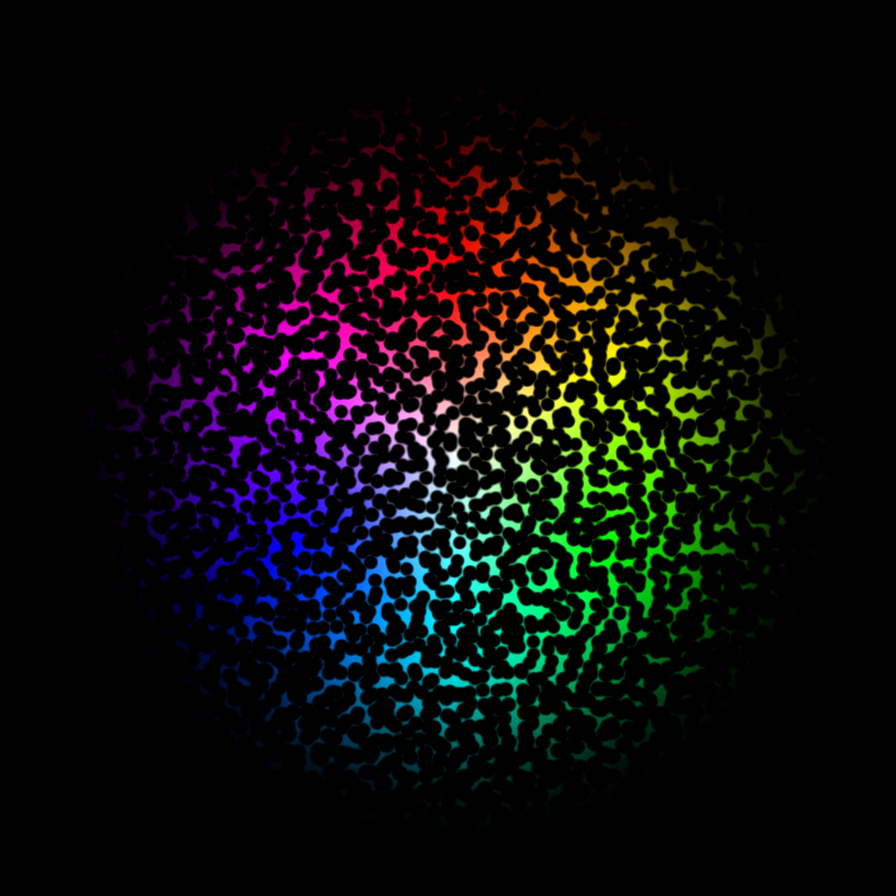
This background is drawn by a WebGL 2 fragment shader. Its source:

```glsl
#version 300 es
precision highp float;
// A colour wheel seen through a fine net of bright threads on black.
// Smoothed cellular noise cuts round dark holes; the threads between them
// take their hue from the angle and their whiteness from the radius.

#define CELLS 74.0              // noise cells across the canvas
#define SMOOTHING 14.0          // higher gives sharper thread ridges
#define HOLE_EDGE 0.43          // cell distance where threads begin
#define THREAD_SOFTNESS 0.31    // distance from black to full light
#define DISC_CENTER vec2(0.007, -0.005)
#define FADE_START 0.19         // radius where the light starts to fall
#define FADE_END 0.435          // radius where the disc is gone
#define WHITE_RADIUS 0.21       // radius where colours become pure
#define PATCHINESS 0.035        // slow variation of thread width

uniform vec2 u_resolution;
out vec4 fragColor;

const float TAU = 6.2831853;

vec2 hash2(vec2 p) {
    vec3 q = fract(p.xyx * vec3(0.1031, 0.1030, 0.0973));
    q += dot(q, q.yzx + 33.33);
    return fract((q.xx + q.yz) * q.zy);
}

// Smooth distance to the nearest scattered point
float cellDistance(vec2 p) {
    vec2 cell = floor(p);
    vec2 local = fract(p);
    float sum = 0.0;
    for (int y = -2; y <= 2; y++) {
        for (int x = -2; x <= 2; x++) {
            vec2 offset = vec2(x, y);
            vec2 point = offset + hash2(cell + offset + 200.0);
            sum += exp(-SMOOTHING * length(point - local));
        }
    }
    return -log(sum) / SMOOTHING;
}

// Broad layered sines, about -1 to 1
float patches(vec2 p) {
    float a = sin(p.x * 29.0 + 2.0 * sin(p.y * 17.0));
    float b = sin(p.y * 37.0 - p.x * 21.0 + 1.7);
    return 0.5 * (a + b);
}

vec3 hueColor(float hue) {
    vec3 wave = abs(fract(hue + vec3(0.0, 2.0, 1.0) / 3.0) * 6.0 - 3.0);
    return clamp(wave - 1.0, 0.0, 1.0);
}

void main() {
    float side = min(u_resolution.x, u_resolution.y);
    vec2 p = (gl_FragCoord.xy - 0.5 * u_resolution) / side - DISC_CENTER;
    float radius = length(p);

    // Wheel: red at the top, running clockwise through yellow and green
    float hue = atan(p.x, p.y) / TAU;
    float saturation = smoothstep(-0.03, WHITE_RADIUS, radius);
    vec3 color = mix(vec3(1.0), hueColor(hue), saturation);

    // Threads get thinner and darker toward the rim
    float fade = 1.0 - smoothstep(FADE_START, FADE_END, radius);
    float edge = HOLE_EDGE + 0.12 * (1.0 - fade) + PATCHINESS * patches(p);
    float dist = cellDistance(p * CELLS);
    float thread = smoothstep(edge, edge + THREAD_SOFTNESS, dist);
    float core = mix(0.8, 1.0, smoothstep(0.0, 0.12, radius));

    fragColor = vec4(color * min(1.25 * thread * core, 1.0) * fade, 1.0);
}
```
